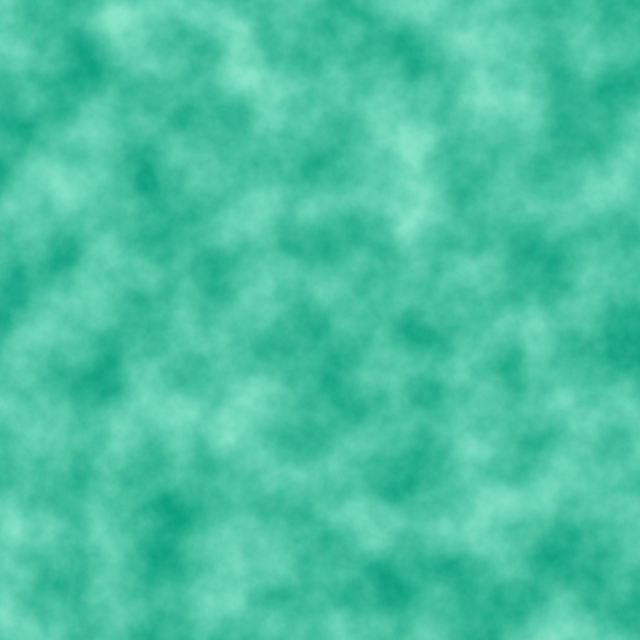
Write a WebGL 1 fragment shader that draws this texture.

```glsl
precision highp float;
// Soft, cloudy jade-green mottling.
// Six octaves of gradient noise are summed, each finer and fainter,
// and the result blends a deep green into a pale mint.

uniform vec2 u_resolution;

// Pseudo-random unit vector for a lattice point
vec2 randomGradient(vec2 cell) {
  vec3 p = fract(cell.xyx * vec3(0.1031, 0.1030, 0.0973));
  p += dot(p, p.yzx + 33.33);
  float angle = 6.28319 * fract((p.x + p.y) * p.z);
  return vec2(cos(angle), sin(angle));
}

// Gradient noise with quintic fade, about -0.7 to 0.7
float gradientNoise(vec2 p) {
  vec2 cell = floor(p);
  vec2 f = fract(p);
  vec2 fade = f * f * f * (f * (f * 6.0 - 15.0) + 10.0);
  vec2 e = vec2(1.0, 0.0);
  float bottom = mix(dot(randomGradient(cell), f),
                     dot(randomGradient(cell + e.xy), f - e.xy), fade.x);
  float top = mix(dot(randomGradient(cell + e.yx), f - e.yx),
                  dot(randomGradient(cell + e.xx), f - e.xx), fade.x);
  return mix(bottom, top, fade.y);
}

// Each octave doubles in frequency, halves in strength and is turned
// and shifted so that the lattices do not line up
float cloudNoise(vec2 p) {
  mat2 turn = mat2(0.8, 0.6, -0.6, 0.8);
  float sum = 0.0;
  float strength = 1.0;
  for (int octave = 0; octave < 6; octave++) {
    sum += strength * gradientNoise(p);
    p = 2.0 * turn * p + vec2(17.3, 41.7);
    strength *= 0.5;
  }
  return sum;
}

void main() {
  vec2 uv = gl_FragCoord.xy / min(u_resolution.x, u_resolution.y);
  float tone = 0.5 + 0.74 * cloudNoise(uv * 8.0 + vec2(23.4, 61.8));

  vec3 deepGreen = vec3(0.06, 0.63, 0.50);
  vec3 paleMint = vec3(0.52, 0.89, 0.775);
  gl_FragColor = vec4(mix(deepGreen, paleMint, clamp(tone, 0.0, 1.0)), 1.0);
}
```
